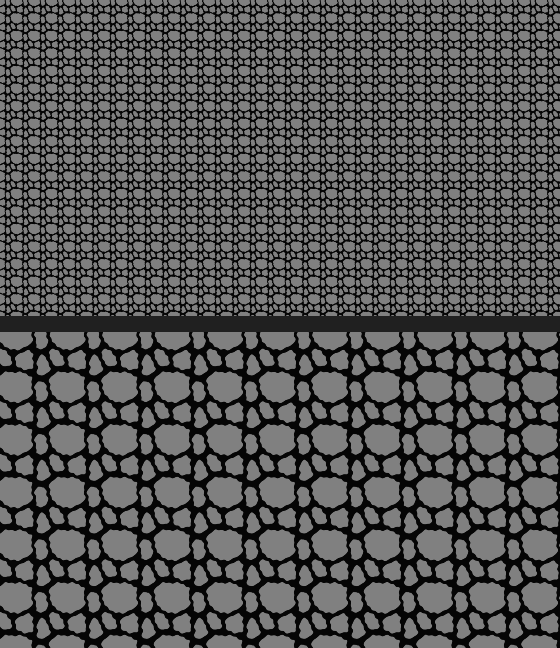
Top, the full canvas; bottom, a detail of the centre.
This pattern is drawn by a Shadertoy shader. Its source:

```glsl
// Tiling wall of rounded grey stones in black joints. Each repeat holds five
// stones, grown as weighted cells around staggered, wrapped centres; the three
// nearest cells give a rounded joint, and layered sines bend and chip it.

const vec2  REPEATS     = vec2(32.0, 18.0);
const vec3  STONE_COLOR = vec3(0.502);
const vec3  JOINT_COLOR = vec3(0.02);
const float JOINT_WIDTH = 0.046;
const float ROUNDING    = 1.5;    // how far corners shrink at triple joints
const float BEND_AMOUNT = 0.016;
const float CHIP_AMOUNT = 0.010;
const float FOOTPRINT   = 0.75;   // width of the pixel filter
const int   SAMPLES     = 3;
const float TAU         = 6.2831853;

// Stones in tile units: centre, then axis scale (below 1 is longer).
const int STONES = 5;
const vec4 STONE_SHAPE[STONES] = vec4[STONES](
    vec4(0.95, 0.96, 0.88, 0.92),   // large
    vec4(0.45, 0.89, 1.10, 0.80),   // upright
    vec4(0.14, 0.44, 0.85, 1.05),   // oval
    vec4(0.76, 0.50, 1.00, 1.00),   // small
    vec4(0.47, 0.39, 1.00, 0.95));  // small
const float STONE_SIZE[STONES] = float[STONES](0.290, 0.135, 0.195, 0.170, 0.165);

// Whole frequencies keep the warp periodic over one tile.
vec2 warp(vec2 p) {
    vec2 a = TAU * p.yx;
    vec2 bend = sin(2.0 * a + vec2(0.9, 2.6));
    vec2 chips = sin(4.0 * a + a.yx + vec2(0.6, 2.1))
               + sin(7.0 * a - 3.0 * a.yx + vec2(3.7, 1.2));
    return p + BEND_AMOUNT * bend + CHIP_AMOUNT * chips;
}

// Zero on the joint centre line, growing towards the inside of a stone.
float jointDistance(vec2 p) {
    vec3 nearest = vec3(9.0);
    for (int i = 0; i < STONES; i++) {
        vec2 d = fract(p - STONE_SHAPE[i].xy + 0.5) - 0.5;
        float f = length(d * STONE_SHAPE[i].zw) - STONE_SIZE[i];
        if (f < nearest.x)      nearest = vec3(f, nearest.xy);
        else if (f < nearest.y) nearest.yz = vec2(f, nearest.y);
        else                    nearest.z = min(nearest.z, f);
    }
    // Harmonic blend rounds the corners where three stones meet.
    vec2 gap = max(nearest.yz - nearest.x, 1e-4);
    return 1.0 / (1.0 / gap.x + ROUNDING / gap.y);
}

vec3 wallColor(vec2 p, float soft) {
    float inside = jointDistance(warp(p)) - JOINT_WIDTH;
    return mix(JOINT_COLOR, STONE_COLOR, smoothstep(-soft, soft, inside));
}

void mainImage(out vec4 fragColor, in vec2 fragCoord) {
    vec2 tilesPerPixel = REPEATS / iResolution.xy;
    float soft = 0.5 * tilesPerPixel.y / float(SAMPLES);

    // Average a grid of samples within the pixel.
    vec3 sum = vec3(0.0);
    for (int j = 0; j < SAMPLES; j++)
        for (int i = 0; i < SAMPLES; i++) {
            vec2 offset = (vec2(i, j) + 0.5) / float(SAMPLES) - 0.5;
            sum += wallColor((fragCoord + FOOTPRINT * offset) * tilesPerPixel, soft);
        }
    fragColor = vec4(sum / float(SAMPLES * SAMPLES), 1.0);
}
```
